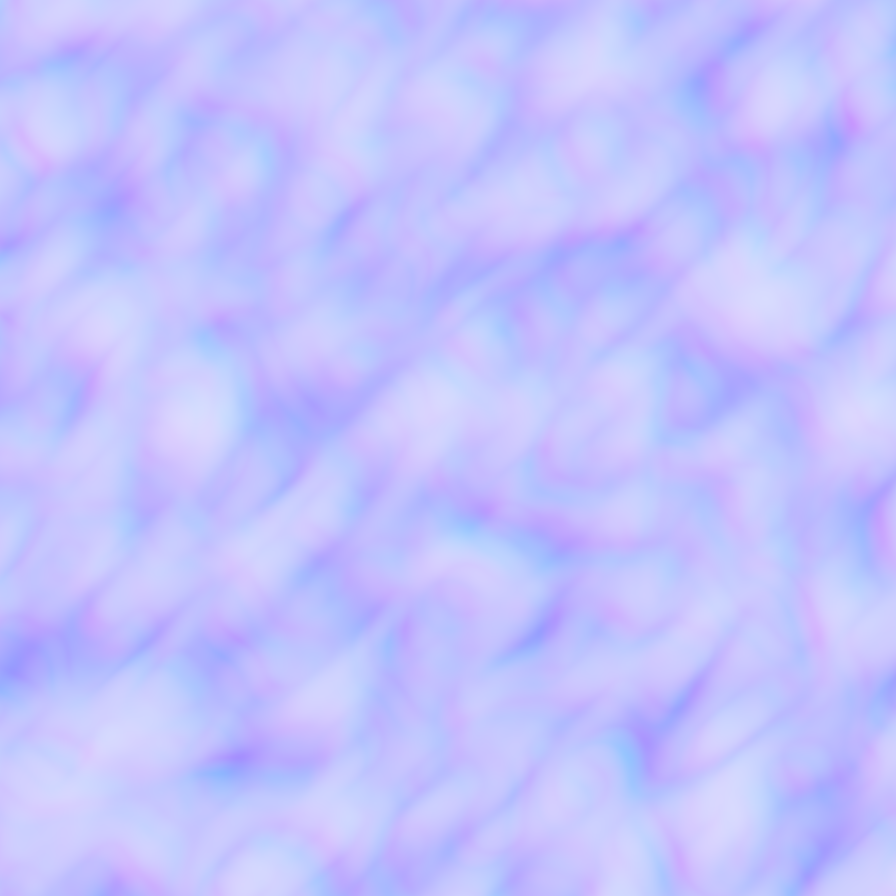
Give the GLSL for this texture map, as a WebGL 1 fragment shader.

```glsl
precision highp float;
// Soft lavender clouds: slanted pale puffs with violet creases and pink and cyan fringes.

uniform vec2 u_resolution;

#define FREQUENCY 8.5      // puffs across the canvas
#define STRETCH 1.22       // elongation along the slant
#define SLANT 1.0          // direction of the puffs, radians
#define WARP 0.12          // irregularity of the outlines
#define CREASE 7.0         // narrowness of the creases
#define SOFTNESS 0.007     // rounding of the creases
#define CLOUD 0.7          // weight of the plain noise
#define PUFF 0.8           // weight of the creased noise
#define GAIN 0.4           // strength of each finer octave
#define CONTRAST 0.19
#define MEAN_TONE 0.766
#define FRINGE vec2(0.0095, 0.0090)  // shift between red and green

vec2 gradientAt(vec2 cell) {
  vec3 h = fract(cell.xyx * vec3(0.1031, 0.1030, 0.0973));
  h += dot(h, h.yzx + 33.33);
  float angle = 6.28318 * fract((h.x + h.y) * h.z);
  return vec2(cos(angle), sin(angle));
}

// Gradient noise, roughly -0.7 to 0.7
float noise(vec2 p) {
  vec2 i = floor(p);
  vec2 f = p - i;
  vec2 w = f * f * f * (f * (f * 6.0 - 15.0) + 10.0);
  vec2 e = vec2(1.0, 0.0);
  float bottom = mix(dot(gradientAt(i), f),
                     dot(gradientAt(i + e.xy), f - e.xy), w.x);
  float top = mix(dot(gradientAt(i + e.yx), f - e.yx),
                  dot(gradientAt(i + e.xx), f - e.xx), w.x);
  return mix(bottom, top, w.y);
}

// Rounded plateau with a soft dark crease where the noise crosses zero
float puff(vec2 p) {
  float n = noise(p);
  return 1.0 - exp(-CREASE * sqrt(n * n + SOFTNESS));
}

// Cloud height, centred near zero
float cloudHeight(vec2 uv) {
  // Stretch along the slant only, keeping the lattice upright
  vec2 slant = vec2(cos(SLANT), sin(SLANT));
  vec2 p = FREQUENCY * (uv - slant * dot(uv, slant) * (1.0 - 1.0 / STRETCH));
  p += WARP * vec2(noise(p * 1.3 + 41.7), noise(p * 1.3 + 87.2));

  float height = -0.7 * PUFF * (1.0 + GAIN);
  float amplitude = 1.0;
  for (int octave = 0; octave < 3; octave++) {
    height += CLOUD * amplitude * noise(p * 1.1 + 19.4);
    if (octave < 2) height += PUFF * amplitude * puff(p + 63.1);
    p = p * 2.03 + 11.6;
    amplitude *= GAIN;
  }
  // Flatten the highlights, deepen the creases
  return 1.0 - exp(-height);
}

void main() {
  vec2 uv = gl_FragCoord.xy / min(u_resolution.x, u_resolution.y);

  // Shifted red and green tint opposite flanks of each puff
  float red = MEAN_TONE + CONTRAST * cloudHeight(uv + FRINGE);
  float green = MEAN_TONE + CONTRAST * cloudHeight(uv - FRINGE);
  float blue = 0.995;

  gl_FragColor = vec4(clamp(vec3(red, green, blue), 0.0, 1.0), 1.0);
}
```
